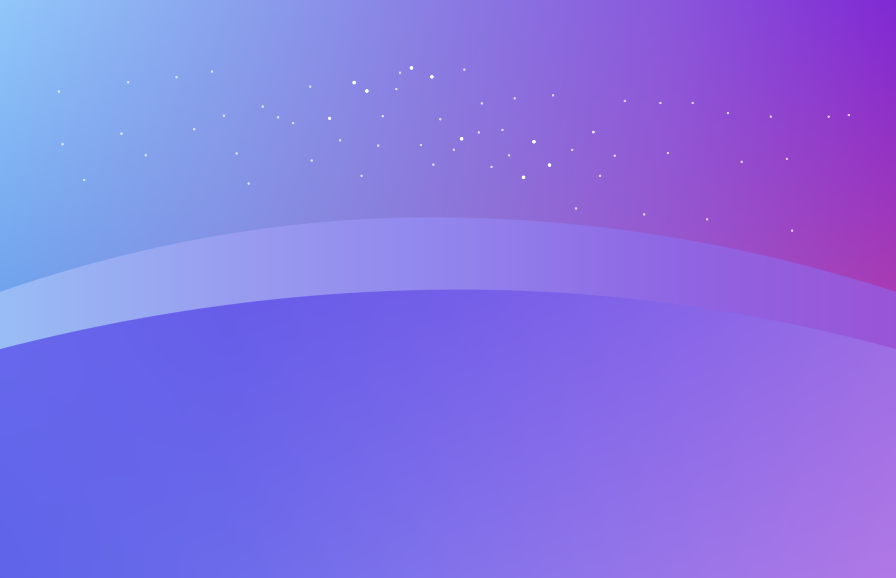
Reproduce this background procedurally as a Shadertoy shader.

```glsl
// A violet hill under a pale curved band, below a blue-to-magenta sky with stars.
// Each region blends five-stop horizontal ramps; two parabolic arcs split them,
// and a hashed loop scatters the stars, denser towards the centre.

#define STAR_COUNT 62
#define STAR_RADIUS 0.0021
#define STAR_SPREAD 0.115
#define BAND_APEX vec2(0.482, 0.624)
#define BAND_DROP 0.129
#define HILL_APEX vec2(0.514, 0.499)
#define HILL_DROP 0.103

const vec3 SKY_TOP[5] = vec3[5](
    vec3(0.57, 0.78, 0.98), vec3(0.54, 0.64, 0.93), vec3(0.54, 0.48, 0.89),
    vec3(0.54, 0.34, 0.86), vec3(0.50, 0.16, 0.83));
const vec3 SKY_LOW[5] = vec3[5](
    vec3(0.44, 0.64, 0.93), vec3(0.51, 0.56, 0.89), vec3(0.55, 0.46, 0.84),
    vec3(0.60, 0.34, 0.80), vec3(0.66, 0.23, 0.70));
const vec3 BAND[5] = vec3[5](
    vec3(0.60, 0.74, 0.96), vec3(0.60, 0.62, 0.94), vec3(0.57, 0.52, 0.93),
    vec3(0.56, 0.40, 0.89), vec3(0.60, 0.33, 0.84));
const vec3 HILL_TOP[5] = vec3[5](
    vec3(0.41, 0.41, 0.93), vec3(0.40, 0.36, 0.91), vec3(0.45, 0.37, 0.91),
    vec3(0.52, 0.39, 0.91), vec3(0.60, 0.42, 0.89));
const vec3 HILL_LOW[5] = vec3[5](
    vec3(0.37, 0.39, 0.91), vec3(0.42, 0.42, 0.92), vec3(0.51, 0.45, 0.92),
    vec3(0.60, 0.46, 0.91), vec3(0.69, 0.47, 0.90));

float hash(float n) {
    return fract(sin(n * 127.1) * 43758.5453);
}

// Five evenly spaced colour stops across the width
vec3 ramp(vec3 stops[5], float x) {
    float t = clamp(x, 0.0, 1.0) * 4.0;
    int i = min(int(t), 3);
    return mix(stops[i], stops[i + 1], t - float(i));
}

// Height of an arc that falls by the same drop at both canvas sides
float arcHeight(float x, vec2 apex, float drop) {
    float halfWidth = x < apex.x ? apex.x : 1.0 - apex.x;
    float s = (x - apex.x) / halfWidth;
    return apex.y - drop * s * s;
}

// Coverage of the region below an edge
float below(float y, float edge, float pixel) {
    return 1.0 - smoothstep(-0.75 * pixel, 0.75 * pixel, y - edge);
}

float starField(vec2 uv, float aspect, float pixel) {
    float light = 0.0;
    for (int i = 0; i < STAR_COUNT; i++) {
        float id = float(i);
        float s = 2.0 * (id + hash(id + 3.7)) / float(STAR_COUNT) - 1.0;
        float x = 0.5 + s * (0.27 + 0.19 * s * s);
        float height = 0.775 - 0.06 * s * s - 0.025 * s;
        vec2 star = vec2(x, height + STAR_SPREAD * (2.0 * hash(id + 19.3) - 1.0));

        // A few bright stars, mostly near the centre
        float bright = step(0.72, hash(id + 41.9)) * (1.0 - smoothstep(0.35, 0.6, abs(s)));
        float radius = STAR_RADIUS * (1.0 + 0.5 * bright);
        float d = length((uv - star) * vec2(aspect, 1.0));
        float disc = 1.0 - smoothstep(radius - 0.5 * pixel, radius + 0.5 * pixel, d);
        light = max(light, disc * mix(0.7, 1.0, bright));
    }
    return light;
}

void mainImage(out vec4 fragColor, in vec2 fragCoord) {
    vec2 uv = fragCoord / iResolution.xy;
    float aspect = iResolution.x / iResolution.y;
    float pixel = 1.0 / iResolution.y;

    // Sky and stars
    float skyHeight = clamp((uv.y - 0.5) * 2.0, 0.0, 1.0);
    vec3 color = mix(ramp(SKY_LOW, uv.x), ramp(SKY_TOP, uv.x), skyHeight);
    color = mix(color, vec3(1.0), starField(uv, aspect, pixel));

    // Pale band
    float bandEdge = arcHeight(uv.x, BAND_APEX, BAND_DROP);
    color = mix(color, ramp(BAND, uv.x), below(uv.y, bandEdge, pixel));

    // Hill
    float hillHeight = clamp(uv.y * 2.0, 0.0, 1.0);
    vec3 hill = mix(ramp(HILL_LOW, uv.x), ramp(HILL_TOP, uv.x), hillHeight);
    float hillEdge = arcHeight(uv.x, HILL_APEX, HILL_DROP);
    color = mix(color, hill, below(uv.y, hillEdge, pixel));

    fragColor = vec4(color, 1.0);
}
```
